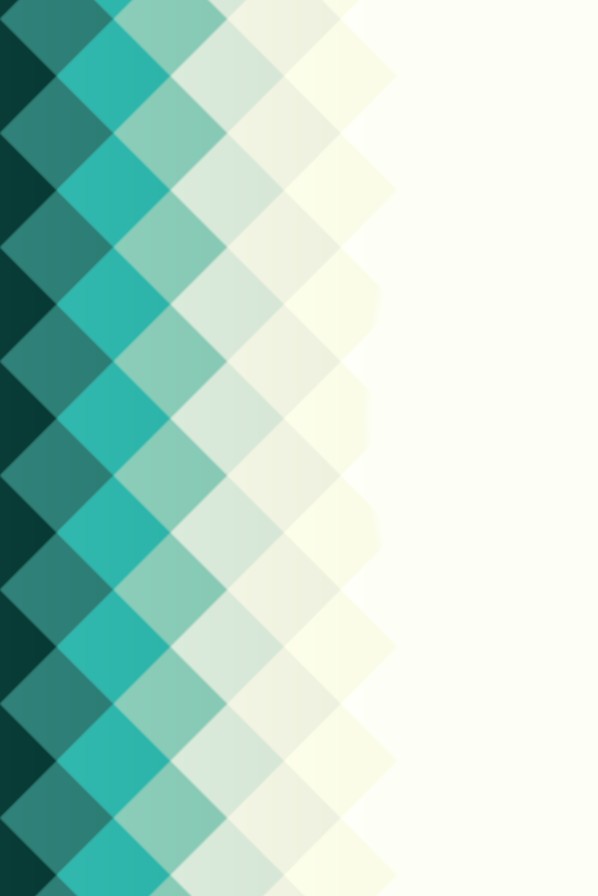
Reproduce this background procedurally as a WebGL 2 fragment shader.

```glsl
#version 300 es
precision highp float;

uniform vec2 u_resolution;
out vec4 fragColor;

// Lengths are fractions of the canvas height
const vec2 HALF_DIAMOND = vec2(0.0634, 0.0637);
const float ROW_OFFSET = 0.0234;
const float EDGE_SOFTNESS = 0.0024;
const float SEAM_WIDTH = 0.012;
const float SEAM_LIGHT = 0.035;
const float FACET_SHADE = 0.018;

// Pale glow that eats into the last column of tips
const float GLOW_EDGE = 0.411;
const float GLOW_MIDDLE = 0.534;
const float GLOW_BEND = 0.73;
const float GLOW_SOFTNESS = 0.008;

const int LAST = 7;
const vec3 PALETTE[8] = vec3[8](
    vec3(0.035, 0.235, 0.215),  // deep green
    vec3(0.180, 0.500, 0.467),  // sea green
    vec3(0.185, 0.715, 0.675),  // turquoise
    vec3(0.535, 0.795, 0.715),  // mint
    vec3(0.848, 0.910, 0.850),  // mist
    vec3(0.942, 0.953, 0.882),  // cream
    vec3(0.980, 0.990, 0.910),  // ivory
    vec3(0.992, 1.000, 0.968)   // paper
);

vec3 columnColor(int column) {
    return PALETTE[clamp(column, 0, LAST)];
}

void main() {
    vec2 p = gl_FragCoord.xy / u_resolution.y;

    // Rotated lattice: diamond centres lie on integer coordinates
    vec2 grid = (p - vec2(0.0, ROW_OFFSET)) / HALF_DIAMOND;
    vec2 cell = 0.5 * vec2(grid.x + grid.y, grid.x - grid.y);
    vec2 corner = floor(cell);
    vec2 fromEdge = cell - corner - 0.5;

    // Blend the four neighbouring diamonds across soft edges
    float softness = max(EDGE_SOFTNESS, 1.0 / u_resolution.y);
    float width = 0.707 * softness / HALF_DIAMOND.x;
    vec2 side = smoothstep(-width, width, fromEdge);
    int column = int(corner.x + corner.y);
    vec3 middle = columnColor(column + 1);
    vec3 color = mix(mix(columnColor(column), middle, side.x),
                     mix(middle, columnColor(column + 2), side.x), side.y);

    // Faint facet shading and bright seams, fading towards the paper
    float tint = 1.0 - smoothstep(0.36, 0.44, p.x);
    vec2 facet = cell - floor(cell + 0.5);
    color -= FACET_SHADE * tint * (facet.x + facet.y) * 0.5;
    vec2 seam = exp(-pow(fromEdge / SEAM_WIDTH, vec2(2.0)) * sign(vec2(1.0)));
    seam = exp(-fromEdge * fromEdge / (SEAM_WIDTH * SEAM_WIDTH));
    color += SEAM_LIGHT * max(seam.x, seam.y) * (1.0 - smoothstep(0.0, 0.3, p.x));

    // Curved glow over the tips near mid height
    float rise = p.y - GLOW_MIDDLE;
    float glowEdge = GLOW_EDGE + GLOW_BEND * rise * rise;
    float glow = smoothstep(-GLOW_SOFTNESS, GLOW_SOFTNESS, p.x - glowEdge);
    color = mix(color, PALETTE[LAST], glow);

    fragColor = vec4(clamp(color, 0.0, 1.0), 1.0);
}
```
